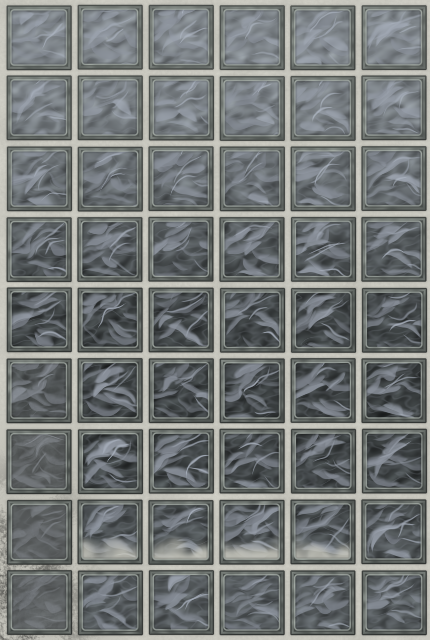
This texture is drawn by a WebGL 1 fragment shader. Its source:

```glsl
precision highp float;
uniform vec2 u_resolution;

#define GRID vec2(6.0, 9.0)
#define GRID_ORIGIN vec2(0.0087, 0.0030)
#define GRID_PITCH vec2(0.1651, 0.1104)
#define BLOCK_HALF 0.458
#define PANE_HALF 0.392
#define STREAKS 15
#define MORTAR vec3(0.790, 0.787, 0.752)
#define GLASS_DARK vec3(0.220, 0.238, 0.242)
#define GLASS_SKY vec3(0.500, 0.525, 0.545)
#define STREAK vec3(0.535, 0.560, 0.600)
#define RIM_DARK vec3(0.200, 0.217, 0.210)
#define RIM_LIGHT vec3(0.640, 0.670, 0.645)

vec2 hash2(vec2 p) {
  p = vec2(dot(p, vec2(127.1, 311.7)), dot(p, vec2(269.5, 183.3)));
  return fract(sin(p) * 43758.55);
}

float gradientNoise(vec2 p) {
  vec2 i = floor(p), f = fract(p);
  vec2 u = f * f * (3.0 - 2.0 * f);
  float a = dot(hash2(i) * 2.0 - 1.0, f);
  float b = dot(hash2(i + vec2(1, 0)) * 2.0 - 1.0, f - vec2(1, 0));
  float c = dot(hash2(i + vec2(0, 1)) * 2.0 - 1.0, f - vec2(0, 1));
  float d = dot(hash2(i + 1.0) * 2.0 - 1.0, f - 1.0);
  return mix(mix(a, b, u.x), mix(c, d, u.x), u.y);
}

float roundedBox(vec2 p, float halfSize, float radius) {
  vec2 q = abs(p) - halfSize + radius;
  return length(max(q, 0.0)) + min(max(q.x, q.y), 0.0) - radius;
}

float band(float x, float center, float width, float blur) {
  return 1.0 - smoothstep(width - blur, width + blur, abs(x - center));
}

// Curved leaf of light: crisp lower edge, fading upper edge
float leaf(vec2 p, float angle, float len, float width, float bend, float px) {
  float c = cos(angle), s = sin(angle);
  p = vec2(c * p.x + s * p.y, c * p.y - s * p.x);
  float t = p.x / len;
  p.y += bend * len * t * t;
  float w = width * max(1.0 - t * t, 0.02);
  float body = smoothstep(-w - px, -w + px, p.y) * (1.0 - smoothstep(-0.1 * w, w + px, p.y));
  return body * (1.0 - smoothstep(0.7, 1.0, abs(t)));
}

// Rippled pane; sky is the amount of reflected daylight
vec3 ripplePane(vec2 q, vec2 id, float sky, float px) {
  vec2 seed = hash2(id + 3.7) * 40.0;
  vec2 warp = vec2(gradientNoise(q * 5.0 + seed), gradientNoise(q * 5.0 - seed));
  vec2 w = q + 0.07 * warp;
  float swell = gradientNoise(vec2(w.x + w.y, 2.2 * (w.y - 0.6 * w.x)) * 3.6 + seed);
  float wisp = 1.0 - abs(gradientNoise(vec2(w.x - 0.5 * w.y, 2.0 * w.y) * 5.0 - seed));
  vec3 col = mix(GLASS_DARK, GLASS_SKY, sky) * (1.0 + (0.85 - 0.35 * sky) * swell);
  col = mix(col, STREAK, 0.20 * smoothstep(0.84, 1.0, wisp));
  for (int i = 0; i < STREAKS; i++) {
    float n = float(i);
    float thin = step(10.5, n);
    vec2 place = hash2(vec2(n, 5.3)) - 0.5 + 0.35 * (hash2(id + n * 7.1) - 0.5);
    vec2 size = hash2(id * 1.7 + n * 3.3);
    vec2 turn = hash2(id * 2.3 + n * 5.9);
    float angle = mod(n, 3.0) < 1.0 ? -0.60 + 0.55 * turn.x : 0.15 + 0.75 * turn.x;
    float width = mix(0.030 + 0.045 * size.y, 0.014, thin);
    float lit = leaf(w - place * 0.74, angle, 0.14 + 0.19 * size.x, width, turn.y - 0.45, px);
    vec3 tone = STREAK * (0.84 + 0.26 * turn.y + 0.14 * sky + 0.16 * thin);
    col = mix(col, tone, lit * (0.50 + 0.42 * size.y) * (1.0 - 0.25 * sky));
  }
  return col;
}

void main() {
  vec2 uv = gl_FragCoord.xy / u_resolution;
  vec2 g = (uv - GRID_ORIGIN) / GRID_PITCH;
  vec2 id = clamp(floor(g), vec2(0.0), GRID - 1.0);
  vec2 q = g - id - 0.5 + 0.010 * (hash2(id + 9.1) - 0.5);
  float px = 0.75 / (GRID_PITCH.y * u_resolution.y);

  float outer = roundedBox(q, BLOCK_HALF, 0.020);
  vec2 paneQ = q + vec2(0.006, -0.006);
  float inner = roundedBox(paneQ, PANE_HALF, 0.048);
  float daylight = smoothstep(4.0, 8.4, g.y);

  // Mortar with grain and grime toward the lower left
  float grain = gradientNoise(g * 22.0) + 0.6 * gradientNoise(g * 47.0);
  float stain = gradientNoise(g * 2.3 + 8.0);
  vec3 mortar = MORTAR * (1.0 + 0.04 * grain + 0.07 * stain);
  mortar *= 1.0 - 0.14 * exp(-max(outer, 0.0) * 80.0);
  float corner = (1.0 - smoothstep(0.2, 1.8, g.x)) * (1.0 - smoothstep(0.6, 3.4, g.y));
  float grime = corner * smoothstep(-0.35, 0.45, stain + 0.5 * grain);
  mortar *= 1.0 - 0.55 * grime;

  // Bevelled rim: dark outline, pale left and bottom facets
  float depth = -outer;
  float shade = smoothstep(-0.25, 0.25, q.x - q.y);
  float rimNoise = gradientNoise(g * vec2(7.0, 9.0));
  vec3 rim = mix(RIM_DARK, RIM_LIGHT, 0.12 + 0.16 * daylight);
  float facet = band(depth, 0.034, 0.015, px) * (0.62 - 0.28 * shade + 0.6 * rimNoise);
  rim = mix(rim, RIM_LIGHT * 0.88, clamp(facet, 0.0, 1.0));
  rim *= 1.0 - 0.35 * (1.0 - smoothstep(0.004, 0.022, depth)) * (0.4 + 0.6 * shade);

  // Pane: daylight from above, haze at lower left, pale floor on one row
  float sky = 0.95 * daylight + 0.34 * (1.0 - smoothstep(0.5, 2.8, g.y));
  vec3 pane = ripplePane(paneQ, id, sky, px);
  float haze = (1.0 - step(0.5, id.x)) * (1.0 - smoothstep(2.0, 4.2, id.y));
  pane = mix(pane, vec3(0.43, 0.44, 0.44) * (1.0 + 0.12 * grain), 0.55 * haze);
  float floorRow = band(id.y, 1.0, 0.5, 0.1) * band(id.x, 2.5, 1.8, 0.4);
  float pale = 1.0 - smoothstep(-0.36, -0.08, q.y + 0.22 * gradientNoise(q * 4.0 + id * 3.0));
  pane = mix(pane, vec3(0.79, 0.79, 0.75), 0.85 * floorRow * pale);
  pane *= 1.0 - 0.15 * grime;
  pane *= 1.0 - 0.16 * smoothstep(-0.045, -0.01, inner);

  vec3 col = mix(rim, pane, 1.0 - smoothstep(-px, px, inner));
  float edgeLine = band(inner, 0.0, 0.010, px) * (0.88 + 0.5 * rimNoise - 0.14 * shade);
  col = mix(col, RIM_LIGHT, clamp(edgeLine, 0.0, 1.0));
  col = mix(col, mortar, smoothstep(-px, px, outer));
  gl_FragColor = vec4(clamp(col, 0.0, 1.0), 1.0);
}
```
